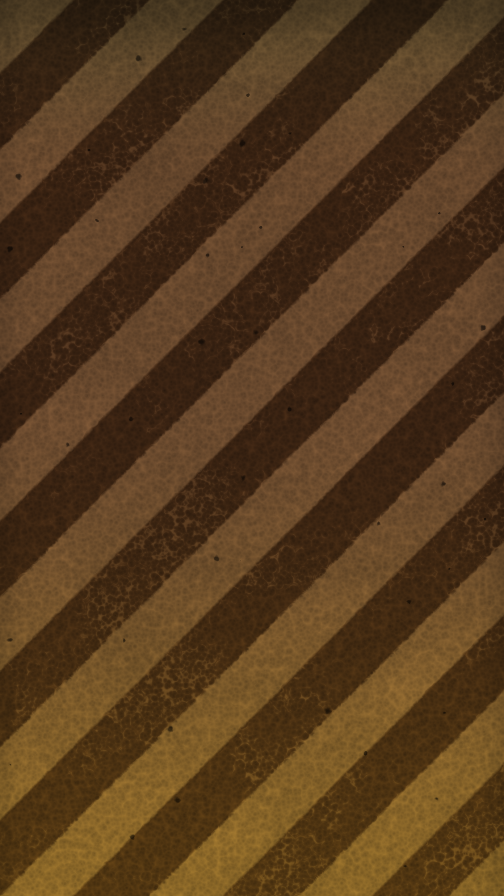
Write a Shadertoy shader that draws this pattern.

```glsl
// Worn diagonal stripes, rising to the right, in brown that warms to ochre below.
// A repeated band mask mixes two vertical colour ramps; cellular noise at several
// scales adds grain, blotches and specks, and layered sines add broad stains.

// Lengths are fractions of the canvas width
const float STRIPE_PERIOD = 0.2963;   // measured along either axis
const float LIGHT_SHARE   = 0.49;
const float EDGE_SOFTNESS = 0.0035;
const float EDGE_WOBBLE   = 0.004;

const vec3 LIGHT_TOP    = vec3(0.37, 0.29, 0.17);
const vec3 LIGHT_MIDDLE = vec3(0.415, 0.288, 0.18);
const vec3 LIGHT_BOTTOM = vec3(0.55, 0.41, 0.155);
const vec3 DARK_TOP     = vec3(0.20, 0.135, 0.07);
const vec3 DARK_MIDDLE  = vec3(0.225, 0.135, 0.07);
const vec3 DARK_BOTTOM  = vec3(0.33, 0.22, 0.07);

const float FINE_CELLS   = 120.0;     // cells across the width
const float GRAIN_CELLS  = 58.0;
const float BLOTCH_CELLS = 21.0;
const float SPECK_CELLS  = 13.0;
const float CELL_MEAN    = 0.47;      // typical distance to a cell point
const float GRAIN_DEPTH  = 0.30;
const float STAIN_DEPTH  = 0.07;
const float SCUFF_DEPTH  = 0.38;
const float SPECK_SHARE  = 0.12;

vec2 hash2(vec2 p) {
    vec3 q = fract(p.xyx * vec3(0.1031, 0.1030, 0.0973));
    q += dot(q, q.yzx + 33.33);
    return fract((q.xx + q.yz) * q.zy);
}

// Distance to the nearest jittered point
float cellular(vec2 p) {
    vec2 cell = floor(p), local = fract(p);
    float nearest = 4.0;
    for (int y = -1; y <= 1; y++)
    for (int x = -1; x <= 1; x++) {
        vec2 o = vec2(x, y);
        vec2 d = o + hash2(cell + o + 50.0) - local;
        nearest = min(nearest, dot(d, d));
    }
    return sqrt(nearest);
}

// Broad clouds from rotated, warped sines, about -1 to 1
float stains(vec2 p) {
    float sum = 0.0, weight = 0.5;
    for (int i = 0; i < 5; i++) {
        p = mat2(0.8, 0.6, -0.6, 0.8) * p * 1.6 + 1.7;
        p += 0.6 * sin(p.yx * 1.3);
        sum += weight * sin(p.x) * cos(p.y);
        weight *= 0.75;
    }
    return sum;
}

// Three-stop ramp, height running from 0 at the bottom to 1 at the top
vec3 ramp(vec3 bottom, vec3 middle, vec3 top, float height) {
    vec3 c = mix(bottom, middle, smoothstep(-0.05, 0.56, height));
    return mix(c, top, smoothstep(0.80, 1.0, height));
}

// Small irregular dark marks in a few random cells
float specks(vec2 p) {
    vec2 cell = floor(p);
    vec2 seed = hash2(cell + 210.0);
    vec2 centre = 0.2 + 0.6 * hash2(cell + 90.0);
    float radius = mix(0.03, 0.11, seed.y);
    float d = length(fract(p) - centre) + 0.05 * (cellular(p * 9.0) - CELL_MEAN);
    return step(seed.x, SPECK_SHARE) * (1.0 - smoothstep(radius * 0.3, radius, d));
}

void mainImage(out vec4 fragColor, in vec2 fragCoord) {
    vec2 p = fragCoord / iResolution.x;
    float canvasHeight = iResolution.y / iResolution.x;
    float height = p.y / canvasHeight;

    // Wear layers
    float fine   = cellular(p * FINE_CELLS) - CELL_MEAN;
    float grain  = cellular(p * GRAIN_CELLS + 7.0) - CELL_MEAN;
    float blotch = cellular(p * BLOTCH_CELLS + 2.0 * grain) - CELL_MEAN;
    float stain  = stains(p * 4.0);

    // Stripes, phased from the upper left corner
    float across = p.x + canvasHeight - p.y + EDGE_WOBBLE * (grain + blotch);
    float phase = fract(across / STRIPE_PERIOD);
    float bandDistance = (abs(phase - 0.5 * LIGHT_SHARE) - 0.5 * LIGHT_SHARE);
    bandDistance = min(bandDistance, 1.0 - phase) * STRIPE_PERIOD * 0.7071;
    float blur = max(EDGE_SOFTNESS, 0.75 / iResolution.x);
    float light = 1.0 - smoothstep(-blur, blur, bandDistance);

    vec3 lightColor = ramp(LIGHT_BOTTOM, LIGHT_MIDDLE, LIGHT_TOP, height);
    vec3 darkColor  = ramp(DARK_BOTTOM, DARK_MIDDLE, DARK_TOP, height);

    // Pale scuffs gather in the stained parts of the dark bands
    float scuff = smoothstep(-0.1, 0.7, stain + 1.2 * blotch)
                * smoothstep(-0.25, 0.4, fine + grain);
    darkColor = mix(darkColor, lightColor, SCUFF_DEPTH * scuff);
    vec3 color = mix(darkColor, lightColor, light);

    // Grain, stains and specks
    float texture_ = 0.55 * fine + 0.6 * grain + 0.3 * blotch;
    color *= 1.0 + GRAIN_DEPTH * texture_ * mix(1.4, 1.0, light) - STAIN_DEPTH * stain * light;
    color *= 1.0 - 0.55 * specks(p * SPECK_CELLS);

    // Darkened top and side edges
    float side = min(p.x, 1.0 - p.x);
    color *= 1.0 - 0.22 * smoothstep(0.93, 1.0, height);
    color *= 1.0 - 0.10 * (1.0 - smoothstep(0.0, 0.05, side));

    fragColor = vec4(clamp(color, 0.0, 1.0), 1.0);
}
```
